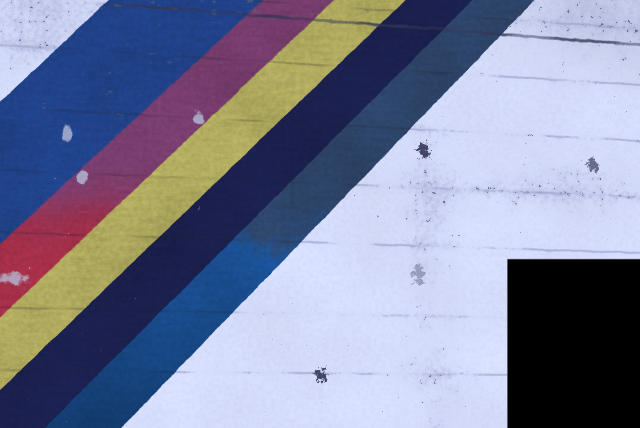
Write a WebGL 1 fragment shader that draws this texture.

```glsl
precision highp float;
uniform vec2 u_resolution;

const vec3 WALL = vec3(0.835, 0.865, 0.985);
const vec3 WALL_STAIN = vec3(0.62, 0.64, 0.80);
const vec3 BLUE = vec3(0.125, 0.255, 0.53);
const vec3 PLUM = vec3(0.46, 0.235, 0.42);
const vec3 RED = vec3(0.64, 0.18, 0.28);
const vec3 YELLOW = vec3(0.69, 0.67, 0.37);
const vec3 NAVY = vec3(0.105, 0.125, 0.305);
const vec3 SLATE = vec3(0.175, 0.265, 0.405);
const vec3 COBALT = vec3(0.085, 0.26, 0.48);
const vec3 CONCRETE = vec3(0.36, 0.38, 0.47);
const vec3 GRIME = vec3(0.20, 0.21, 0.33);
const vec2 BLOCK_CORNER = vec2(1.1855, 0.3945);
const float SEAM_GAP = 0.146;
const float SEAM_START = 0.135;
const float SEAM_TILT = 0.07;

vec2 gradient(vec2 cell) {
  float h = fract(sin(dot(cell, vec2(127.1, 311.7))) * 43758.5);
  return vec2(cos(h * 6.2832), sin(h * 6.2832));
}

float noise(vec2 p) {
  vec2 i = floor(p), f = fract(p);
  vec2 u = f * f * f * (f * (f * 6.0 - 15.0) + 10.0);
  float a = dot(gradient(i), f);
  float b = dot(gradient(i + vec2(1, 0)), f - vec2(1, 0));
  float c = dot(gradient(i + vec2(0, 1)), f - vec2(0, 1));
  float d = dot(gradient(i + vec2(1, 1)), f - vec2(1, 1));
  return mix(mix(a, b, u.x), mix(c, d, u.x), u.y);
}

float fbm(vec2 p) {
  float sum = 0.0, amp = 0.6;
  for (int i = 0; i < 4; i++) {
    sum += amp * noise(p);
    p = p * 2.03 + 17.3;
    amp *= 0.55;
  }
  return sum;
}

// Coverage to the right of a slanted line, given its x at the top and its slope.
float rightOf(vec2 p, float topX, float slope, float soft) {
  return smoothstep(-soft, soft, p.x - topX + slope * (1.0 - p.y));
}

// Ragged elliptical mark.
float blot(vec2 p, vec2 centre, vec2 radius, float rough) {
  return 1.0 - smoothstep(0.6, 1.1, length((p - centre) / radius) + rough * 1.8);
}

// Soft falloff used to gather marks in a region.
float near(vec2 p, vec2 centre, vec2 radius) {
  vec2 d = (p - centre) / radius;
  return exp(-dot(d, d));
}

void main() {
  vec2 p = gl_FragCoord.xy / u_resolution.y;
  float pixel = 1.0 / u_resolution.y;
  float soft = max(pixel, 0.0018);

  float broad = fbm(p * 4.0);
  float medium = fbm(p * 23.0 + 5.0);
  float fine = fbm(p * 90.0 + 31.0);
  float streak = fbm(p * vec2(16.0, 85.0) + 9.0);
  vec2 q = p + vec2(0.004 * medium + 0.002 * fine, 0.0);

  // Board seams, tilting more towards the top
  float board = p.y / (1.0 - SEAM_TILT * p.x) + 0.004 * medium;
  board -= 0.03 * smoothstep(0.3, 0.42, board);
  float phase = (board - SEAM_START) / SEAM_GAP + 0.5;
  float seamDist = abs(fract(phase) - 0.5) * SEAM_GAP;
  float seamBreak = smoothstep(-0.15, 0.25, noise(vec2(p.x * 9.0, floor(phase) * 7.3)) + 0.3 * fine);
  float seam = (1.0 - smoothstep(0.0005, 0.0025 + pixel, seamDist)) * seamBreak;
  float crackDist = p.y - 1.01 + 0.077 * p.x + 0.006 * medium;
  float crack = 1.0 - smoothstep(0.001, 0.0035 + pixel, abs(crackDist));
  crack *= smoothstep(0.2, 0.3, p.x) * (0.6 + 0.4 * seamBreak);

  // Weathered wall
  float upperRight = smoothstep(0.72, 1.0, p.y) * smoothstep(1.0, 1.4, p.x);
  float upperLeft = near(p, vec2(0.08, 0.97), vec2(0.2, 0.16));
  float dirt = 0.55 * upperRight + 0.65 * upperLeft
    + 0.5 * near(p, vec2(1.0, 0.5), vec2(0.06, 0.22))
    + 0.5 * near(p, vec2(1.3, 0.56), vec2(0.25, 0.08))
    + 0.4 * near(p, vec2(1.02, 0.1), vec2(0.08, 0.15))
    + 0.35 * exp(-seamDist * 90.0);
  vec3 wall = WALL * (1.0 + 0.05 * broad + 0.05 * fine - 0.06 * upperRight);
  float stain = smoothstep(0.15, 0.75, dirt * 0.75 + 0.55 * fine + 0.3 * medium);
  wall = mix(wall, WALL_STAIN, 0.5 * stain);
  float speck = smoothstep(0.47, 0.62, fine + 0.3 * dirt + 0.25 * medium);
  wall = mix(wall, GRIME, 0.6 * speck);
  wall = mix(wall, WALL_STAIN, 0.65 * seam);

  // Diagonal stripes
  vec3 red = mix(RED, PLUM, smoothstep(0.40, 0.66, p.y + 0.15 * broad));
  float slateMask = smoothstep(0.42, 0.51, p.y + 0.12 * broad + 0.06 * medium);
  vec3 slate = mix(COBALT * (0.9 + 0.3 * smoothstep(0.0, 0.4, p.y)), SLATE, slateMask);
  float bandStart = rightOf(q, 0.254, 1.066, soft);
  float afterBlue = rightOf(q, 0.615, 1.079, soft * 2.0);
  float afterRed = rightOf(q, 0.781, 1.053, soft * 1.5);
  float afterYellow = rightOf(q, 0.947, 1.039, soft);
  float afterNavy = rightOf(q, 1.104, 1.0, soft);
  float bandEnd = rightOf(q, 1.25, 0.967, soft);
  vec3 paint = mix(BLUE, red, afterBlue);
  paint = mix(paint, YELLOW, afterRed);
  paint = mix(paint, NAVY, afterYellow);
  paint = mix(paint, slate, afterNavy);
  paint *= 1.0 + 0.16 * broad + 0.12 * fine + 0.08 * streak;

  // Worn concrete, chips and scratches in the paint
  float worn = 0.35 * smoothstep(0.55, 1.0, p.y) + 0.3 * exp(-seamDist * 110.0)
    + 0.5 * near(p, vec2(0.27, 0.79), vec2(0.16, 0.06)) + 0.5 * exp(-abs(crackDist) * 60.0)
    + 0.45 * near(p, vec2(0.3, 0.53), vec2(0.08, 0.06));
  worn *= 1.0 - 0.65 * afterYellow;
  float scuff = smoothstep(0.42, 0.6, 0.42 * worn + 0.5 * streak + 0.55 * medium + 0.2 * fine);
  paint = mix(paint, CONCRETE, 0.75 * scuff);
  float chipArea = near(p, vec2(0.1, 0.25), vec2(0.2, 0.25)) + 0.6 * near(p, vec2(0.27, 0.55), vec2(0.25, 0.2));
  float chip = smoothstep(0.54, 0.62, 0.2 * chipArea + 0.7 * medium + 0.45 * fine);
  chip = max(chip, blot(p, vec2(0.025, 0.345), vec2(0.04, 0.016), medium));
  chip = max(chip, blot(p, vec2(0.465, 0.723), vec2(0.012, 0.014), medium));
  chip = max(chip, blot(p, vec2(0.192, 0.587), vec2(0.01, 0.012), medium));
  chip = max(chip, blot(p, vec2(0.16, 0.685), vec2(0.012, 0.016), medium));
  paint = mix(paint, WALL * 0.85, 0.8 * chip);
  float scratch = smoothstep(0.5, 0.62, fbm(vec2(p.x - 0.45 * p.y, p.y * 0.35) * 70.0) + 0.1 * chipArea);
  paint = mix(paint, WALL * 0.75, 0.45 * scratch);
  paint = mix(paint, paint * 0.6 + 0.05, 0.5 * seam);

  vec3 color = mix(wall, paint, bandStart * (1.0 - bandEnd));
  color = mix(color, GRIME, 0.8 * crack);

  // Pits and smudges in the wall
  float pit = blot(p, vec2(0.99, 0.648), vec2(0.014, 0.02), fine);
  pit = max(pit, blot(p, vec2(0.75, 0.123), vec2(0.014, 0.016), fine));
  pit = max(pit, 0.75 * blot(p, vec2(1.385, 0.614), vec2(0.013, 0.016), fine));
  pit = max(pit, 0.4 * blot(p, vec2(0.978, 0.36), vec2(0.014, 0.024), fine));
  color = mix(color, GRIME, 0.9 * pit);

  // Black block in the lower right
  vec2 inside = smoothstep(-pixel, pixel, vec2(p.x - BLOCK_CORNER.x, BLOCK_CORNER.y - p.y));
  color *= 1.0 - inside.x * inside.y;

  gl_FragColor = vec4(clamp(color, 0.0, 1.0), 1.0);
}
```
